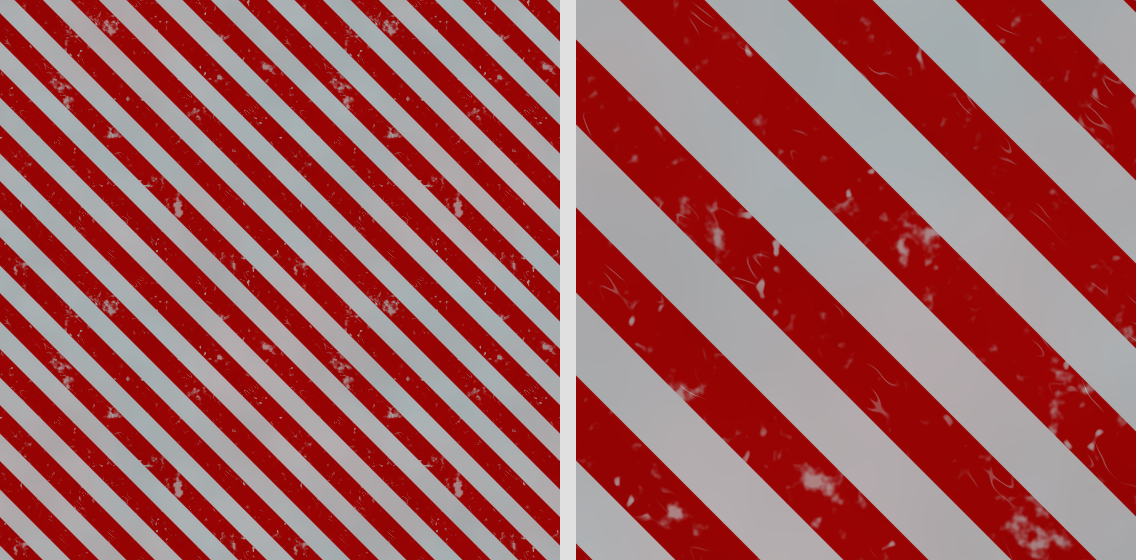
Left: the whole. Right: its middle third, enlarged.
Write a WebGL 1 fragment shader that draws this pattern.

```glsl
precision highp float;

uniform vec2 u_resolution;

// Unit gradient for a lattice cell, wrapped to the period
vec2 cellGradient(vec2 cell, vec2 period, float seed) {
  vec3 h = fract(vec3(mod(cell, period), seed).xyx * vec3(0.1031, 0.1030, 0.0973) + seed * 0.173);
  h += dot(h, h.yzx + 33.33);
  float angle = 6.2832 * fract((h.x + h.y) * h.z);
  return vec2(cos(angle), sin(angle));
}

float gradientNoise(vec2 p, vec2 period, float seed) {
  vec2 i = floor(p);
  vec2 f = p - i;
  vec2 u = f * f * f * (f * (f * 6.0 - 15.0) + 10.0);
  float a = dot(cellGradient(i, period, seed), f);
  float b = dot(cellGradient(i + vec2(1.0, 0.0), period, seed), f - vec2(1.0, 0.0));
  float c = dot(cellGradient(i + vec2(0.0, 1.0), period, seed), f - vec2(0.0, 1.0));
  float d = dot(cellGradient(i + 1.0, period, seed), f - 1.0);
  return mix(mix(a, b, u.x), mix(c, d, u.x), u.y);
}

// Three octaves over a unit tile
float fractalNoise(vec2 uv, float cells, float seed) {
  float sum = 0.0;
  float amplitude = 1.0;
  for (int octave = 0; octave < 3; octave++) {
    sum += amplitude * gradientNoise(uv * cells, vec2(cells), seed);
    cells *= 2.0;
    amplitude *= 0.5;
    seed += 1.0;
  }
  return sum;
}

// Hairlines stretched along one diagonal, broken up by a mask
float scratches(vec2 uv) {
  vec2 diagonal = vec2(uv.x + uv.y, uv.x - uv.y);
  float ridge = abs(gradientNoise(diagonal * vec2(36.0, 14.0), vec2(36.0, 14.0), 21.0));
  float mask = smoothstep(0.2, 0.45, gradientNoise(uv * 19.0, vec2(19.0), 24.0));
  return (1.0 - smoothstep(0.01, 0.06, ridge)) * mask;
}

// Rubbed patches, small chips and scratches in the paint
float paintWear(vec2 uv) {
  float rubbed = smoothstep(0.15, 0.85, fractalNoise(uv, 6.0, 3.0));
  float grain = fractalNoise(uv, 40.0, 8.0);
  float wear = 0.75 * smoothstep(0.3, 1.0, grain + 0.95 * rubbed - 0.06);
  float chipMask = smoothstep(0.12, 0.4, gradientNoise(uv * 13.0, vec2(13.0), 14.0));
  float chips = smoothstep(0.28, 0.48, gradientNoise(uv * 58.0, vec2(58.0), 17.0)) * chipMask;
  return clamp(max(wear, 0.8 * chips) + 0.4 * scratches(uv), 0.0, 0.95);
}

void main() {
  vec2 uv = gl_FragCoord.xy / u_resolution;

  // Cloudy grey ground, drifting from cool to warm
  float tint = smoothstep(-0.5, 0.6, fractalNoise(uv, 3.0, 31.0));
  vec3 ground = mix(vec3(0.645, 0.685, 0.695), vec3(0.695, 0.665, 0.672), tint);
  ground *= 1.0 + 0.045 * fractalNoise(uv, 7.0, 36.0);

  // Ten diagonal stripes along each edge
  float edge = abs(fract(10.0 * (uv.x + uv.y)) - 0.512) - 0.253;
  float softness = 10.0 / min(u_resolution.x, u_resolution.y);
  float stripe = 1.0 - smoothstep(-softness, softness, edge);

  // The wear repeats twice across and twice down
  vec3 paint = vec3(0.59, 0.012, 0.012) * (1.0 + 0.04 * fractalNoise(uv, 9.0, 41.0));
  float coverage = stripe * (1.0 - paintWear(uv * 2.0));

  gl_FragColor = vec4(mix(ground, paint, coverage), 1.0);
}
```
